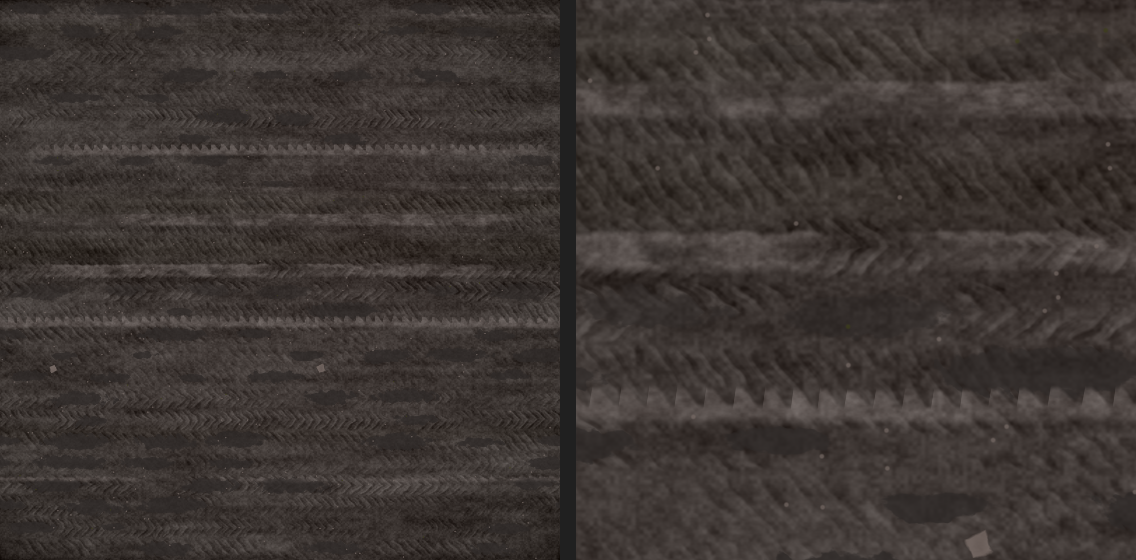
Left: the whole. Right: its middle third, enlarged.
This texture is drawn by a WebGL 2 fragment shader. Its source:

```glsl
#version 300 es
precision highp float;
uniform vec2 u_resolution;
out vec4 outColor;

#define TRACK_ROWS 26.0
#define TREADS 58.0
#define TREAD_DEPTH 0.062
#define GRAIN 0.15
#define RUT_CONTRAST 0.115
#define PUDDLE_COLUMNS 7.0
#define PUDDLE_SHARE 0.45
#define MUD vec3(0.238, 0.210, 0.198)
#define WET_MUD vec3(0.186, 0.167, 0.161)
#define DRY_MUD vec3(0.405, 0.370, 0.358)
#define PEBBLE vec3(0.48, 0.43, 0.41)

// Dry ridges: height, half width, strength, tooth depth
const vec4 RIDGES[7] = vec4[7](
  vec4(0.733, 0.0085, 0.95, 0.010), vec4(0.426, 0.0085, 0.95, 0.010),
  vec4(0.608, 0.0095, 0.85, 0.001), vec4(0.518, 0.0105, 0.80, 0.001),
  vec4(0.971, 0.0030, 0.65, 0.001), vec4(0.145, 0.0035, 0.65, 0.003),
  vec4(0.664, 0.0035, 0.55, 0.002));

float hash(vec2 p) {
  return fract(sin(dot(p, vec2(127.1, 311.7))) * 43758.5453);
}

// Value noise that wraps at the canvas edges
float noise(vec2 uv, vec2 cells) {
  vec2 p = uv * cells, c = floor(p), f = fract(p);
  f = f * f * (3.0 - 2.0 * f);
  vec2 a = mod(c, cells), b = mod(c + 1.0, cells);
  return mix(mix(hash(a), hash(vec2(b.x, a.y)), f.x),
             mix(hash(vec2(a.x, b.y)), hash(b), f.x), f.y);
}

float fbm(vec2 uv, vec2 cells) {
  float sum = 0.0, gain = 0.5;
  for (int i = 0; i < 4; i++) {
    sum += gain * noise(uv, cells);
    cells *= 2.0;
    gain *= 0.5;
  }
  return sum / 0.9375;
}

float bump(float d, float width) {
  return exp(-d * d / (width * width));
}

// Pressed chevrons or slanted bars, lit on one flank and dark in the groove
float tread(vec2 uv) {
  float y = uv.y * TRACK_ROWS, row = mod(floor(y), TRACK_ROWS);
  float t = fract(y) * 2.0 - 1.0;
  float pitch = floor(TREADS * mix(0.9, 1.3, hash(vec2(row, 3.0))));
  float slant = hash(vec2(row, 5.0)) < 0.65 ? abs(t) : t * 0.8;
  float x = uv.x * pitch + slant * 1.2 + 0.35 * noise(uv, vec2(70.0, 120.0));
  float groove = smoothstep(0.28, 0.06, abs(fract(x) - 0.5));
  float flank = smoothstep(0.22, 0.05, abs(fract(x + 0.3) - 0.5));
  float wear = smoothstep(0.3, 0.65, fbm(uv, vec2(14.0, 45.0)));
  float press = mix(0.45, 1.0, hash(vec2(row, 8.0)));
  return (0.75 * flank - groove + 0.17) * wear * press * smoothstep(1.0, 0.75, abs(t));
}

// Smooth wet hollows stretched along the tracks
float puddles(vec2 uv, float edge) {
  vec2 grid = vec2(PUDDLE_COLUMNS, TRACK_ROWS);
  float row = mod(floor(uv.y * TRACK_ROWS), TRACK_ROWS);
  vec2 p = vec2(fract(uv.x + hash(vec2(row, 21.0))), uv.y) * grid;
  vec2 cell = mod(floor(p), grid);
  float size = hash(cell + 31.0);
  vec2 q = fract(p) - 0.5 - 0.12 * (vec2(hash(cell + 7.0), hash(cell + 9.0)) - 0.5);
  q /= mix(vec2(0.16, 0.18), vec2(0.42, 0.36), size);
  float shown = step(1.0 - PUDDLE_SHARE, hash(cell + 13.0));
  return shown * smoothstep(1.08, 0.86, length(q) + edge);
}

// Toothed light ridges, broken along their length
float ridges(vec2 uv) {
  float sum = 0.0;
  for (int i = 0; i < 7; i++) {
    vec4 r = RIDGES[i];
    float tooth = fract(uv.x * TREADS + 0.4 * noise(uv, vec2(20.0, 3.0)));
    float d = uv.y - r.x;
    float top = r.y - r.w * smoothstep(0.15, 0.85, tooth) * smoothstep(1.0, 0.88, tooth);
    float body = smoothstep(top + 0.002, top - 0.002, d) * smoothstep(-r.y - 0.005, -r.y + 0.003, d);
    float toothed = step(0.005, r.w);
    float along = fbm(vec2(uv.x, float(i) * 0.137), vec2(6.0, 8.0));
    float broken = smoothstep(0.28, 0.5, along + 0.2 * toothed);
    float patchy = smoothstep(0.3, 0.62, fbm(uv, vec2(28.0, 70.0)));
    sum += r.z * body * broken * mix(patchy, 1.0, 0.25 + 0.5 * toothed);
  }
  return sum;
}

void main() {
  vec2 uv = gl_FragCoord.xy / u_resolution;
  vec2 p = uv;
  p.y += 0.003 * (noise(uv, vec2(6.0, 12.0)) - 0.5) + 0.002 * (noise(uv, vec2(60.0, 80.0)) - 0.5);

  // Ruts and broad tone
  float ruts = 0.55 * noise(p, vec2(2.0, 28.0)) + 0.45 * noise(p, vec2(4.0, 100.0)) - 0.5;
  float deep = bump(p.y - 0.635, 0.022) + bump(p.y - 0.555, 0.028)
             + 0.6 * bump(p.y - 0.225, 0.015) + 0.5 * bump(p.y - 0.948, 0.012);
  float rough = fbm(uv, vec2(110.0, 140.0)) - 0.5;
  float fine = noise(uv, vec2(400.0)) - 0.5;
  float patches = fbm(p, vec2(12.0, 40.0)) - 0.5;
  float marks = tread(p);
  vec3 color = MUD + RUT_CONTRAST * ruts + 0.13 * patches - deep * vec3(0.038, 0.037, 0.044);
  color += vec3(0.010, 0.0, 0.002) * (noise(uv, vec2(3.0)) - 0.5);

  // Wet hollows, then pressed tread and grit
  float middle = bump(p.y - 0.575, 0.09);
  float wet = puddles(p, 0.9 * rough + 1.1 * patches - 0.25 * marks) * (1.0 - middle);
  color = mix(color, WET_MUD, 0.8 * wet);
  color += TREAD_DEPTH * marks * (1.0 - 0.85 * wet);
  color += GRAIN * (0.75 * rough + 0.45 * fine) * (1.0 - 0.65 * wet);
  color = mix(color, DRY_MUD + 0.25 * rough + 0.06 * fine, 0.8 * clamp(ridges(p), 0.0, 1.0));

  // Scattered grit, a few flecks mossy
  vec2 g = uv * 130.0, cell = floor(g);
  float speck = step(0.982, hash(cell)) * smoothstep(0.26, 0.08, length(fract(g) - 0.3 - 0.4 * hash(cell + 5.0)));
  vec3 fleck = hash(cell + 2.0) < 0.12 ? vec3(0.24, 0.25, 0.09) : PEBBLE;
  color = mix(color, fleck, 0.65 * speck);

  // Two stray stones
  for (int i = 0; i < 2; i++) {
    vec2 d = uv - vec2(0.095 + 0.478 * float(i), 0.342);
    d = abs(vec2(d.x + 0.4 * d.y, d.y - 0.4 * d.x));
    color = mix(color, PEBBLE + 0.1 * rough, 0.85 * smoothstep(0.007, 0.005, max(d.x, d.y) + 0.006 * rough));
  }
  outColor = vec4(clamp(color, 0.0, 1.0), 1.0);
}
```
